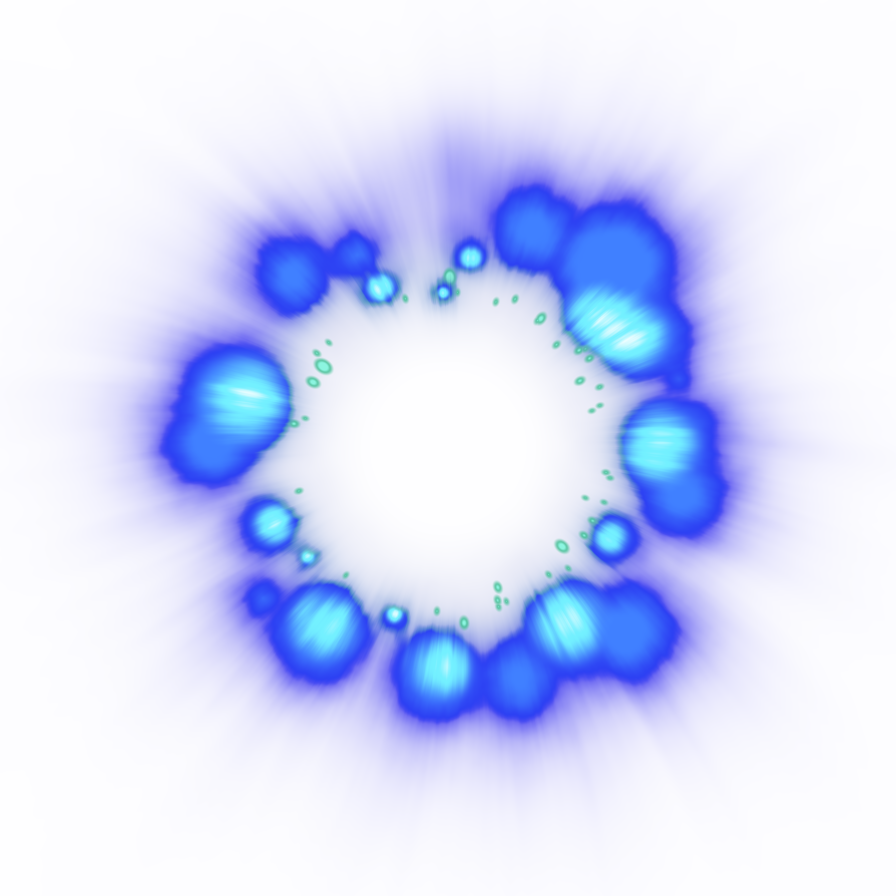
A WebGL 2 fragment shader for this background:

```glsl
#version 300 es
precision highp float;
// A glowing blue corona of soft lobes around an empty white centre.
// Lobes are discs in polar positions, blended by a smooth minimum and warped
// by noise; depth and heat colour them, radial noise shapes the outer halo.
uniform vec2 u_resolution;
out vec4 fragColor;

#define BLEND 0.014       // softness of the joins between lobes
#define WOBBLE 0.026      // strength of the edge distortion
#define HALO_NEAR 0.023   // reach of the saturated glow
#define HALO_FAR 0.062    // reach of the faint glow
#define STREAKS 0.5       // contrast of radial streaks in the hot cores
#define BEADS 46          // droplets along the inner rim
#define BEAD_RING 0.162   // radius where the droplets begin

const vec3 DEEP = vec3(0.17, 0.24, 0.95);
const vec3 BLUE = vec3(0.25, 0.50, 1.00);
const vec3 CYAN = vec3(0.45, 0.94, 1.00);
const vec3 GREEN = vec3(0.22, 0.74, 0.56);
const vec3 VIOLET = vec3(0.30, 0.28, 0.94);
const vec3 HAZE = vec3(0.50, 0.53, 0.80);

// Lobes: angle, distance from the centre, size
const vec3 HOT[14] = vec3[14](
  vec3(0.73, 0.228, 0.046), vec3(0.54, 0.250, 0.054), vec3(0.01, 0.246, 0.057),
  vec3(-0.50, 0.212, 0.027), vec3(-0.97, 0.246, 0.057), vec3(-1.61, 0.253, 0.050),
  vec3(-2.18, 0.250, 0.054), vec3(2.92, 0.243, 0.065), vec3(-2.73, 0.218, 0.032),
  vec3(1.97, 0.198, 0.022), vec3(1.45, 0.217, 0.018), vec3(1.60, 0.175, 0.010),
  vec3(-1.88, 0.197, 0.014), vec3(-2.48, 0.200, 0.013));
const vec3 COOL[10] = vec3[10](
  vec3(1.19, 0.262, 0.050), vec3(0.83, 0.274, 0.073), vec3(-0.20, 0.267, 0.048),
  vec3(-0.80, 0.285, 0.054), vec3(-1.27, 0.268, 0.046), vec3(3.12, 0.266, 0.050),
  vec3(2.30, 0.261, 0.043), vec3(2.01, 0.238, 0.028), vec3(-2.46, 0.266, 0.020),
  vec3(0.29, 0.269, 0.016));

float hash(vec2 p) {
  vec3 q = fract(p.xyx * 0.1031);
  q += dot(q, q.yzx + 33.33);
  return fract((q.x + q.y) * q.z);
}

float noise(vec2 p) {
  vec2 i = floor(p), f = fract(p);
  f = f * f * (3.0 - 2.0 * f);
  return mix(mix(hash(i), hash(i + vec2(1, 0)), f.x),
             mix(hash(i + vec2(0, 1)), hash(i + vec2(1, 1)), f.x), f.y);
}

float fbm(vec2 p) {
  float sum = 0.0, gain = 0.53;
  for (int i = 0; i < 4; i++) {
    sum += gain * noise(p);
    p = mat2(1.6, 1.2, -1.2, 1.6) * p + 7.3;
    gain *= 0.5;
  }
  return sum;
}

float smin(float a, float b) {
  float h = max(BLEND - abs(a - b), 0.0) / BLEND;
  return min(a, b) - h * h * BLEND * 0.25;
}

// Position in a frame whose x axis points outward at the given angle
vec2 polarFrame(vec2 p, float angle, float radius) {
  float c = cos(angle), s = sin(angle);
  return vec2(c * p.x + s * p.y - radius, c * p.y - s * p.x);
}

// Returns signed distance to the lobes and the heat of their cores
vec2 corona(vec2 p) {
  float dist = 1.0, heat = 0.0;
  for (int i = 0; i < 14; i++) {
    vec2 q = polarFrame(p, HOT[i].x, HOT[i].y);
    dist = smin(dist, length(q) - HOT[i].z);
    q = (q + vec2(0.2 * HOT[i].z, 0.0)) / (0.72 * HOT[i].z);
    heat += exp(-dot(q, q));
  }
  for (int i = 0; i < 10; i++) {
    vec2 q = polarFrame(p, COOL[i].x, COOL[i].y);
    dist = smin(dist, length(q) - COOL[i].z);
  }
  return vec2(dist, heat);
}

float beadDistance(vec2 p) {
  float dist = 1.0;
  for (int i = 0; i < BEADS; i++) {
    float id = float(i);
    float size = 0.0012 + 0.005 * pow(hash(vec2(id, 5.0)), 3.0);
    vec2 q = polarFrame(p, 6.2832 * hash(vec2(id, 1.0)), BEAD_RING + 0.034 * hash(vec2(id, 9.0)));
    dist = min(dist, length(q * vec2(0.7, 1.0)) - size);
  }
  return dist;
}

void main() {
  vec2 p = (gl_FragCoord.xy - 0.5 * u_resolution) / min(u_resolution.x, u_resolution.y);
  float r = length(p);
  vec2 dir = p / max(r, 0.0001);
  float rays = fbm(dir * 9.0 + r * 2.5 + 20.0);
  float streak = fbm(dir * 21.0 + r * 6.0 + 50.0);
  float cloud = fbm(p * 24.0 + 80.0);

  vec2 lobes = corona(p);
  float d = lobes.x + WOBBLE * (0.6 * cloud + 0.4 * streak - 0.5);
  float heat = lobes.y * (1.0 + STREAKS * (2.0 * streak - 1.0)) + 0.15 * (cloud - 0.5);
  float away = max(d, 0.0);
  float outer = smoothstep(0.17, 0.26, r);

  // Pale haze inside the ring, fading outward
  float haze = 0.2 * smoothstep(0.08, 0.21, r) * exp(-max(r - 0.21, 0.0) / 0.07);
  vec3 col = mix(vec3(0.995, 0.995, 1.0), HAZE, haze * (0.7 + 0.6 * cloud));

  // Violet halo with uneven rays, and a plume above
  float reach = 0.6 + 0.8 * rays;
  float halo = 0.64 * exp(-away / (HALO_NEAR * reach)) + 0.26 * exp(-away / (HALO_FAR * reach));
  halo = mix(0.5 * exp(-away / 0.011), halo, outer);
  vec2 plume = (p - vec2(0.005, 0.305)) / vec2(0.075, 0.06);
  halo += 0.36 * exp(-dot(plume, plume)) * (0.6 + 0.8 * rays) * (1.0 - halo);
  col = mix(col, mix(HAZE * vec3(0.7, 1.0, 1.0), VIOLET, outer), clamp(halo, 0.0, 1.0));

  // Lobes: deep rim, blue body, cyan and white cores
  vec3 body = mix(DEEP, BLUE, smoothstep(0.0, 0.036, -d));
  body = mix(body, CYAN, smoothstep(0.15, 0.85, heat));
  body = mix(body, vec3(1.0), 0.9 * smoothstep(0.85, 1.35, heat));
  float rim = (1.0 - smoothstep(0.0, 0.006, abs(d))) * (1.0 - smoothstep(0.18, 0.235, r));
  body = mix(body, GREEN, 0.65 * rim);
  float cover = 1.0 - smoothstep(-0.006, 0.005, d);
  col = mix(col, body, cover);

  // Green-rimmed droplets on the inner edge
  float bead = beadDistance(p);
  float open = 1.0 - cover;
  col = mix(col, GREEN, 0.8 * open * (1.0 - smoothstep(-0.001, 0.0035, bead)));
  col = mix(col, vec3(0.55, 0.96, 0.88), open * (1.0 - smoothstep(-0.003, 0.0, bead)));

  fragColor = vec4(col, 1.0);
}
```
